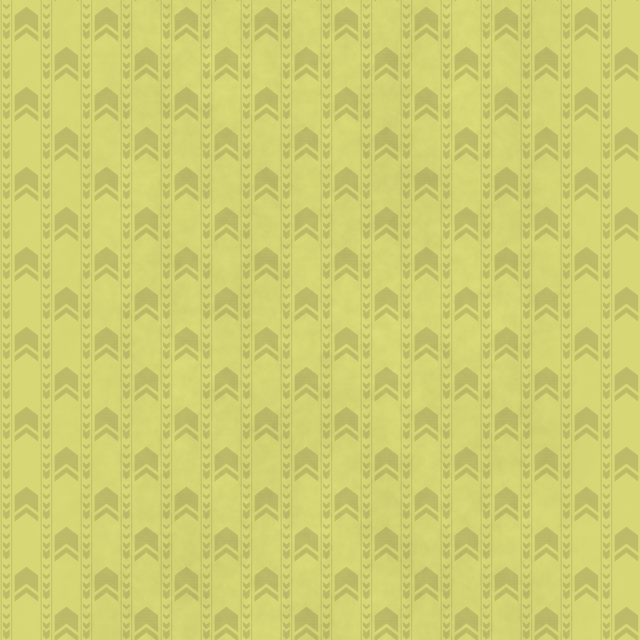
Give the GLSL for this pattern, as a WebGL 1 fragment shader.

```glsl
precision highp float;
// Striped cloth: sixteen columns of tone-on-tone roofed arrows with a chevron
// below, alternate columns half dropped, parted by narrow ruled arrow bands.
// Shapes are bands of folded coordinates; gradient noise gives soft fading.
uniform vec2 u_resolution;

vec2 randomGradient(vec2 cell) {
  float angle = 6.2832 * fract(sin(dot(cell, vec2(127.1, 311.7))) * 4375.85);
  return vec2(cos(angle), sin(angle));
}

float gradientNoise(vec2 p) {
  vec2 i = floor(p), f = fract(p);
  vec2 w = f * f * f * (f * (f * 6.0 - 15.0) + 10.0);
  float a = dot(randomGradient(i), f);
  float b = dot(randomGradient(i + vec2(1, 0)), f - vec2(1, 0));
  float c = dot(randomGradient(i + vec2(0, 1)), f - vec2(0, 1));
  float d = dot(randomGradient(i + vec2(1, 1)), f - vec2(1, 1));
  return mix(mix(a, b, w.x), mix(c, d, w.x), w.y);
}

float cloudiness(vec2 p) {
  float sum = 0.0, weight = 0.5;
  for (int octave = 0; octave < 4; octave++) {
    sum += weight * gradientNoise(p);
    p = p * 2.1 + 17.3;
    weight *= 0.7;
  }
  return sum;
}

// Smoothed coverage of the interval from low to high
float band(float v, float low, float high, float soft) {
  return smoothstep(low - soft, low + soft, v)
       * (1.0 - smoothstep(high - soft, high + soft, v));
}

// Large upward arrow and chevron, one per two units of height
float largeArrows(vec2 p, float soft) {
  float x = abs(fract(p.x) - 0.5);
  float drop = mod(p.y - 0.167 - mod(floor(p.x), 2.0), 2.0) - 0.75 * x;
  float shape = band(drop, 0.0, 0.42, soft) + band(drop, 0.51, 0.65, soft);
  return shape * band(x, -1.0, 0.295, soft);
}

// Two ruled lines around small downward arrows that thicken in fours
float arrowBand(vec2 p, float soft) {
  float x = abs(fract(p.x + 0.5) - 0.5);
  float rules = band(x, 0.12, 0.145, soft);
  float steps = 4.0 * fract(p.y + 0.9 * x);
  float thickness = 0.28 + 0.05 * floor(steps) * floor(steps);
  float arrows = band(fract(steps), 0.94 - thickness, 0.94, 4.0 * soft);
  return max(0.85 * rules, arrows * band(x, -1.0, 0.083, soft));
}

void main() {
  vec2 uv = gl_FragCoord.xy / u_resolution;
  float soft = 11.0 / min(u_resolution.x, u_resolution.y);

  // One unit is a column width, measured down from the top
  vec2 p = vec2(uv.x, 1.0 - uv.y) * 16.0 - vec2(0.16, 0.0);
  float ink = max(largeArrows(p, soft), arrowBand(p, soft));

  // Fading, strongest away from the left and right edges
  float worn = smoothstep(0.0, 0.25, uv.x) * (1.0 - smoothstep(0.8, 1.0, uv.x));
  float fade = 0.05 * cloudiness(uv * 38.0)
             + 0.03 * gradientNoise(uv * vec2(9.0, 5.0)) - 0.014;
  float weave = 0.006 * sin(uv.y * 1206.4) * ink;

  vec3 color = mix(vec3(0.845, 0.845, 0.463), vec3(0.745, 0.733, 0.41), ink);
  color *= 1.0 + fade * worn + weave;
  gl_FragColor = vec4(color, 1.0);
}
```
